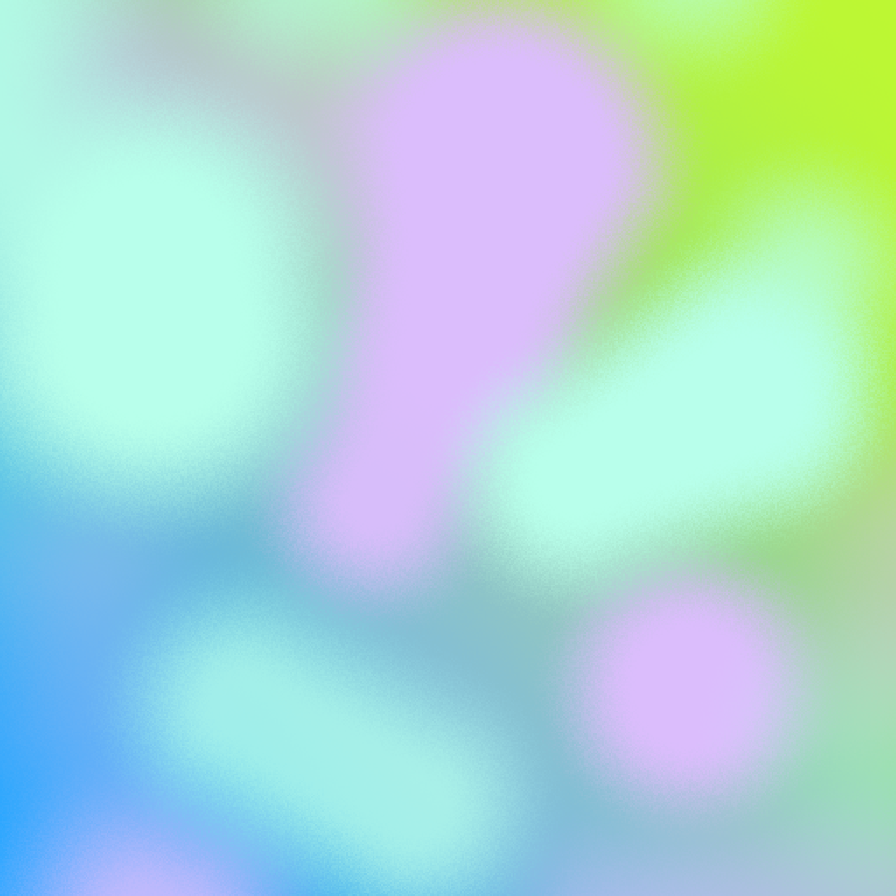
This background is drawn by a WebGL 2 fragment shader. Its source:

```glsl
#version 300 es
precision highp float;
// Soft pastel mesh gradient: a diagonal blue-to-lime base with lilac and
// mint glows laid over it. Each glow is a tapered capsule with a smooth falloff,
// and a fine cell hash shifts the sample point so only the blends look grainy.

uniform vec2 u_resolution;
out vec4 fragColor;

const vec3 BLUE  = vec3(0.14, 0.65, 1.00);
const vec3 LIME  = vec3(0.74, 0.97, 0.20);
const vec3 LILAC = vec3(0.86, 0.74, 0.99);
const vec3 MINT  = vec3(0.72, 1.00, 0.92);
const float GRAIN_CELLS = 512.0;
const float GRAIN_SHIFT = 0.016;

// Capsule ends: start xy, end xy
const int LILAC_COUNT = 9;
const vec4 LILAC_AXIS[LILAC_COUNT] = vec4[](
    vec4(0.56, 0.82, 0.51, 0.62), vec4(0.51, 0.62, 0.42, 0.44),
    vec4(0.77, 0.235, 0.77, 0.23), vec4(0.16, -0.03, 0.19, -0.04),
    vec4(0.70, -0.06, 0.98, -0.04), vec4(1.02, 0.30, 1.03, 0.38),
    vec4(0.15, 0.93, 0.34, 0.86), vec4(0.10, 0.34, 0.11, 0.20),
    vec4(0.30, 0.75, 0.70, 0.10));
// Capsule shape: core radius at start, core radius at end, fade width, strength
const vec4 LILAC_SHAPE[LILAC_COUNT] = vec4[](
    vec4(0.11, 0.04, 0.13, 1.0), vec4(0.035, 0.025, 0.13, 0.95),
    vec4(0.06, 0.06, 0.12, 1.0), vec4(0.02, 0.02, 0.20, 0.85),
    vec4(0.01, 0.03, 0.17, 0.50), vec4(0.0, 0.0, 0.22, 0.45),
    vec4(0.0, 0.0, 0.24, 0.45), vec4(0.0, 0.0, 0.20, 0.32),
    vec4(0.08, 0.08, 0.36, 0.35));

const int MINT_COUNT = 8;
const vec4 MINT_AXIS[MINT_COUNT] = vec4[](
    vec4(0.165, 0.70, 0.17, 0.635), vec4(0.64, 0.465, 0.83, 0.56),
    vec4(0.84, 0.57, 0.90, 0.70), vec4(0.27, 0.21, 0.46, 0.10),
    vec4(-0.03, 1.0, -0.03, 0.86), vec4(0.33, 1.03, 0.38, 1.03),
    vec4(0.76, 1.03, 0.78, 1.03), vec4(0.98, 0.13, 0.96, 0.17));
const vec4 MINT_SHAPE[MINT_COUNT] = vec4[](
    vec4(0.095, 0.10, 0.16, 1.0), vec4(0.04, 0.06, 0.13, 1.0),
    vec4(0.03, 0.01, 0.15, 0.70), vec4(0.03, 0.03, 0.15, 0.78),
    vec4(0.02, 0.02, 0.20, 0.80), vec4(0.01, 0.01, 0.15, 0.65),
    vec4(0.01, 0.01, 0.14, 0.60), vec4(0.0, 0.0, 0.20, 0.30));

vec2 cellHash(vec2 cell) {
    vec3 p = fract(cell.xyx * vec3(0.1031, 0.1030, 0.0973));
    p += dot(p, p.yzx + 33.33);
    return fract((p.xx + p.yz) * p.zy);
}

// Coverage of one tapered glow
float glow(vec2 p, vec4 axis, vec4 shape) {
    vec2 span = axis.zw - axis.xy;
    vec2 fromStart = p - axis.xy;
    float along = clamp(dot(fromStart, span) / dot(span, span), 0.0, 1.0);
    float edge = length(fromStart - span * along) - mix(shape.x, shape.y, along);
    return shape.w * (1.0 - smoothstep(0.0, shape.z, edge));
}

void main() {
    vec2 uv = gl_FragCoord.xy / u_resolution;

    // Grain: jitter the sample point per cell
    vec2 p = uv + (cellHash(floor(uv * GRAIN_CELLS)) - 0.5) * GRAIN_SHIFT;

    // Diagonal base, with extra mint haze along the left edge
    vec3 color = mix(BLUE, LIME, smoothstep(0.0, 1.0, 0.5 * (p.x + p.y)));
    float leftHaze = (1.0 - smoothstep(0.0, 0.25, p.x)) * smoothstep(0.15, 0.75, p.y);
    color = mix(color, MINT, 0.5 * leftHaze);

    // Join glows of a colour by multiplying what each leaves uncovered
    float lilacGap = 1.0;
    for (int i = 0; i < LILAC_COUNT; i++)
        lilacGap *= 1.0 - glow(p, LILAC_AXIS[i], LILAC_SHAPE[i]);
    float mintGap = 1.0;
    for (int i = 0; i < MINT_COUNT; i++)
        mintGap *= 1.0 - glow(p, MINT_AXIS[i], MINT_SHAPE[i]);

    color = mix(color, LILAC, 1.0 - lilacGap);
    color = mix(color, MINT, 1.0 - mintGap);
    fragColor = vec4(color, 1.0);
}
```
